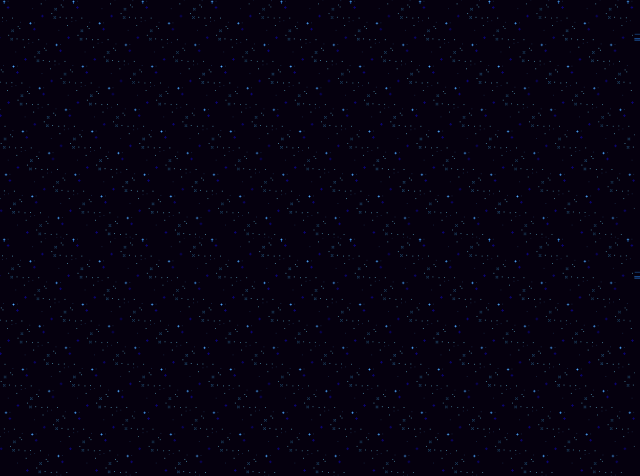
Give the GLSL for this pattern, as a WebGL 2 fragment shader.

```glsl
#version 300 es
precision highp float;
// Night sky of tiny square-edged stars: one small cluster repeats on a sheared
// lattice, eleven rows to a band, and two bands fill the canvas height. Every
// mark is a box whose exact pixel coverage is computed, so it stays smooth.

#define CANVAS_H 855.0               // canvas height in drawing units
#define BAND_H 427.5                 // height of one band, where the shear resets
#define ROWS 11.0                    // cluster rows in a band
#define CELL_W 124.5                 // distance between clusters in a row
#define SHEAR 47.1                   // sideways step from row to row
#define FIRST_STAR vec2(7.5, 3.0)    // top left star of a band
#define FIELD_W 1140.0               // width of the field before the edge strip
#define DOT 0.75                     // half side of the smallest mark
#define SPECKS 5                     // faint specks in a cluster
#define VARIATION 0.2                // brightness change between repeats

uniform vec2 u_resolution;
out vec4 fragColor;

const vec3 SKY = vec3(0.018, 0.0, 0.055);
const vec3 NAVY = vec3(0.05, 0.02, 0.52);
const vec3 STEEL = vec3(0.14, 0.34, 0.50);
const vec3 CYAN = vec3(0.36, 0.66, 0.78);
const vec3 STAR_ARM = vec3(0.13, 0.42, 0.78);
const vec3 STAR_CORE = vec3(0.55, 0.85, 1.0);
const vec3 SPECK = vec3(0.10, 0.17, 0.29);

// Offsets of the small dots from the bright star of their cluster
const vec2 DOTS[8] = vec2[8](
  vec2(-22.0, 6.0), vec2(-19.0, 9.5), vec2(-24.0, 28.0), vec2(-13.0, 29.5),
  vec2(-3.0, 29.0), vec2(15.0, 29.5), vec2(-58.0, 4.0), vec2(-39.0, 21.5));

float pixelSize;

float hash(vec2 p) {
  vec3 q = fract(vec3(p.xyx) * 0.1031);
  q += dot(q, q.yzx + 33.33);
  return fract((q.x + q.y) * q.z);
}

// Share of the pixel centred at d that lies inside a box of the given half size
float box(vec2 d, vec2 halfSize) {
  vec2 overlap = min(d + 0.5 * pixelSize, halfSize) - max(d - 0.5 * pixelSize, -halfSize);
  overlap = max(overlap, 0.0) / pixelSize;
  return overlap.x * overlap.y;
}

float dotMark(vec2 d) { return box(d, vec2(DOT)); }

float plusMark(vec2 d) {
  return max(box(d, vec2(3.0, 1.0) * DOT), box(d, vec2(1.0, 3.0) * DOT));
}

float crossMark(vec2 d) {
  return min(dotMark(d) + dotMark(abs(d) - 2.0 * DOT), 1.0);
}

// Nearest horizontal repeat of a mark
vec2 wrapX(vec2 d) {
  return vec2(mod(d.x + 0.5 * CELL_W, CELL_W) - 0.5 * CELL_W, d.y);
}

void addCluster(inout vec3 col, vec2 p, float row, float band) {
  vec2 q = p - FIRST_STAR - row * vec2(SHEAR, BAND_H / ROWS);
  float column = floor(q.x / CELL_W + 0.5);
  float glow = 1.0 - VARIATION * hash(vec2(column + 40.0, row + 17.0 * band + 3.0));

  // Faint specks, scattered alike in each cluster
  for (int i = 0; i < SPECKS; i++) {
    float id = float(i);
    vec2 offset = vec2(hash(vec2(id, 7.3)) * CELL_W, hash(vec2(id, 2.9)) * 38.0 - 10.0);
    col = mix(col, SPECK, dotMark(wrapX(q - offset)));
  }

  // Two deep blue stars and two pale crosses
  col = mix(col, NAVY, plusMark(wrapX(q - vec2(7.0, 10.5))));
  col = mix(col, NAVY, plusMark(wrapX(q - vec2(21.5, -13.0))));
  col = mix(col, STEEL * glow, crossMark(wrapX(q - vec2(-32.0, 13.5))));
  col = mix(col, STEEL * glow, crossMark(wrapX(q - vec2(-33.5, 28.5))));

  // Small cyan dots
  for (int i = 0; i < DOTS.length(); i++) {
    col = mix(col, CYAN * glow, dotMark(wrapX(q - DOTS[i])));
  }

  // Bright star, with a longer tail in the first row of a band
  vec2 d = wrapX(q);
  float tail = row == 0.0 ? box(d - vec2(0.0, DOT), vec2(1.0, 4.0) * DOT) : 0.0;
  col = mix(col, STAR_ARM, max(plusMark(d), tail));
  col = mix(col, STAR_CORE * glow, dotMark(d));
}

void main() {
  pixelSize = CANVAS_H / u_resolution.y;
  vec2 p = vec2(gl_FragCoord.x, u_resolution.y - gl_FragCoord.y) * pixelSize;
  float band = floor(p.y / BAND_H);
  p.y -= band * BAND_H;

  // Star field
  vec3 field = SKY;
  float row = floor(p.y * ROWS / BAND_H);
  for (float i = -1.0; i <= 1.0; i++) addCluster(field, p, row + i, band);

  // Plain strip at the right edge with three short streaks
  vec3 strip = SKY;
  for (float i = 0.0; i < 3.0; i++) {
    float y = 61.5 + 7.5 * min(i, 1.0) + 3.0 * max(i - 1.0, 0.0);
    strip = mix(strip, STAR_ARM * (0.6 + 0.2 * i), box(vec2(0.0, p.y - y), vec2(100.0, DOT)));
  }
  float edge = clamp((p.x - FIELD_W) / pixelSize + 0.5, 0.0, 1.0);
  fragColor = vec4(mix(field, strip, edge), 1.0);
}
```
